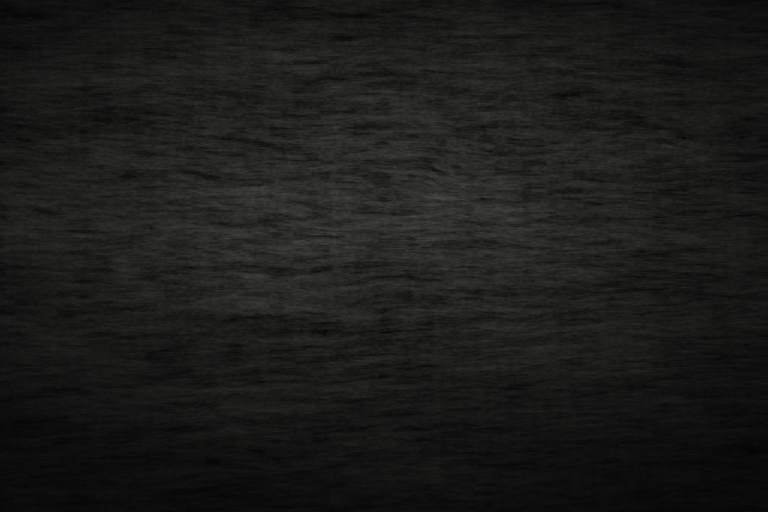
Write a Shadertoy shader that draws this texture.

```glsl
// Dark charcoal wood with fine horizontal grain, lit softly above the middle.

const vec3 WOOD_TINT = vec3(1.01, 1.0, 0.965);
const float EDGE_TONE = 0.033;
const float GLOW_TONE = 0.138;

float hash(vec2 p) {
    return fract(sin(dot(p, vec2(127.1, 311.7))) * 43758.5453);
}

// Smooth value noise from 0 to 1.
float noise(vec2 p) {
    vec2 cell = floor(p);
    vec2 f = fract(p);
    f = f * f * (3.0 - 2.0 * f);
    float low = mix(hash(cell), hash(cell + vec2(1.0, 0.0)), f.x);
    float high = mix(hash(cell + vec2(0.0, 1.0)), hash(cell + 1.0), f.x);
    return mix(low, high, f.y);
}

// Layered noise centred on zero; each layer is finer and weaker.
float layers(vec2 p, float gain) {
    float sum = 0.0;
    float weight = 0.5;
    for (int i = 0; i < 4; i++) {
        sum += weight * (noise(p) - 0.5);
        p = p * 2.03 + vec2(17.3, 9.1);
        weight *= gain;
    }
    return sum;
}

// Bends the straight grain into gentle waves with a slight slope.
vec2 bendGrain(vec2 p, float slope, float wave) {
    float drift = layers(p * vec2(1.6, 3.0) + 4.0, 0.5);
    float ripple = noise(p * vec2(9.0, 14.0) + 31.0) - 0.5;
    return vec2(p.x, p.y - slope * p.x + wave * (drift + 0.22 * ripple));
}

// Short dark pores lying along the grain.
float pores(vec2 p, vec2 density, float threshold) {
    return smoothstep(threshold, threshold + 0.2, noise(p * density + 53.0));
}

// Soft elliptical light, 1 at its centre; a higher power gives a flatter top.
float glow(vec2 uv, vec2 centre, vec2 radius, float power) {
    vec2 d = (uv - centre) / radius;
    return exp(-pow(dot(d, d), power));
}

void mainImage(out vec4 fragColor, in vec2 fragCoord) {
    vec2 uv = fragCoord / iResolution.xy;
    vec2 p = fragCoord / iResolution.y;

    // The grain rises to the right near the bottom and levels out above.
    float slope = mix(0.05, -0.01, smoothstep(0.1, 0.7, uv.y));
    vec2 g = bendGrain(p, slope, 0.035);

    // Broad patches, streaks and fine fibres.
    float patches = layers(g * vec2(2.2, 7.0) + 11.0, 0.55);
    float streaks = layers(g * vec2(4.0, 40.0) + 23.0, 0.8);
    float fibres = layers(g * vec2(20.0, 125.0), 0.75);
    float specks = noise(p * vec2(170.0, 260.0)) - 0.5;

    // Pores gather in the wavier central band.
    float band = glow(uv, vec2(0.55, 0.66), vec2(0.5, 0.2), 1.0);
    vec2 wavy = bendGrain(p, -0.04, 0.09);
    float dark = 0.2 * pores(g, vec2(24.0, 150.0), 0.66)
               + 0.24 * band * pores(wavy, vec2(36.0, 140.0), 0.62);

    // Uneven light times the relief of the wood.
    float light = glow(uv + 0.08 * patches, vec2(0.49, 0.6), vec2(0.53, 0.44), 1.25);
    float relief = 1.04 + 0.5 * patches + 0.5 * streaks
                 + 0.72 * fibres + 0.28 * specks - dark;
    float tone = (EDGE_TONE + GLOW_TONE * light) * max(relief, 0.2);

    fragColor = vec4(tone * WOOD_TINT, 1.0);
}
```
